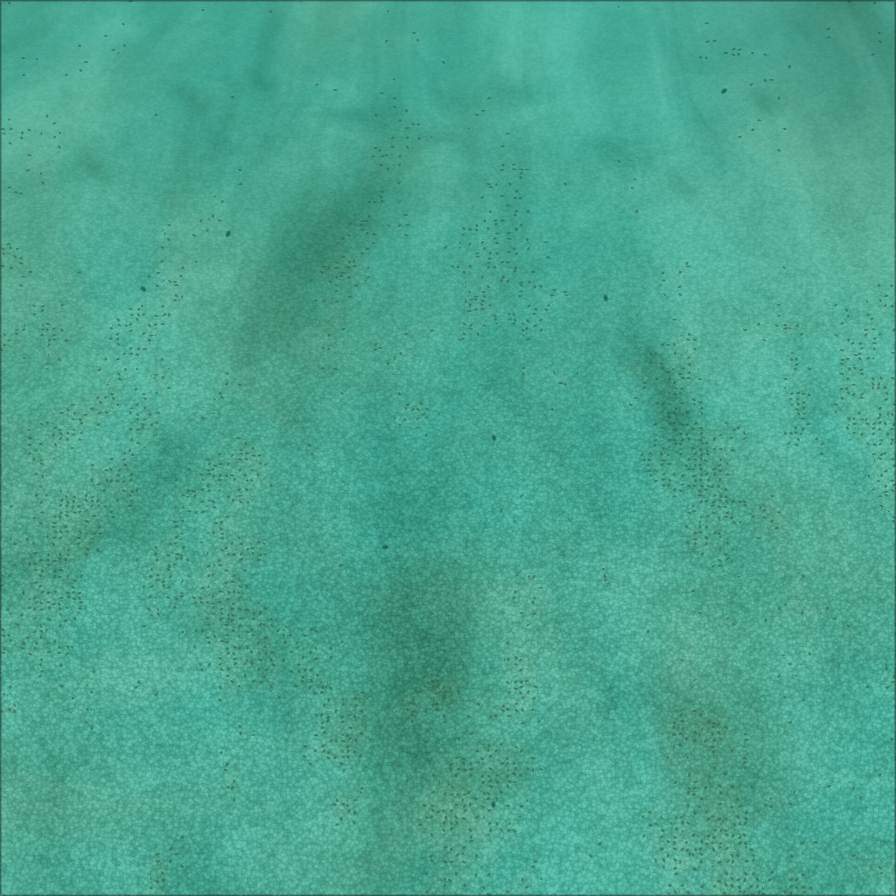
Write a three.js fragment shader that draws this texture.

```glsl
varying vec2 vUv;

vec2 hash2(vec2 p) {
  vec3 q = fract(vec3(p.xyx) * vec3(0.1031, 0.1030, 0.0973));
  q += dot(q, q.yzx + 33.33);
  return fract((q.xx + q.yz) * q.zy);
}

// Layered sines, each layer turned and bent by the last
float swell(vec2 p) {
  float sum = 0.0, amp = 0.6;
  for (int i = 0; i < 5; i++) {
    p = mat2(0.8, 0.6, -0.6, 0.8) * p * 1.6 + 1.7;
    p += 0.7 * sin(p.yx * 0.9 + float(i));
    sum += amp * sin(p.x) * cos(p.y * 0.8);
    amp *= 0.65;
  }
  return sum;
}

// Cellular noise: distance to the nearest grain, varied per grain
float grains(vec2 p) {
  vec2 cell = floor(p);
  float nearest = 2.0, shade = 0.0;
  for (int y = -1; y <= 1; y++) {
    for (int x = -1; x <= 1; x++) {
      vec2 c = cell + vec2(float(x), float(y));
      vec2 h = hash2(c);
      float d = length(c + h - p);
      if (d < nearest) {
        nearest = d;
        shade = fract(h.x * 17.0 + h.y * 31.0) - 0.5;
      }
    }
  }
  return nearest - 0.48 + 0.8 * shade;
}

// One elongated fleck in some of the cells
float flecks(vec2 p, float share, float size) {
  vec2 cell = floor(p);
  vec2 h = hash2(cell + 71.0);
  vec2 d = fract(p) - 0.25 - 0.5 * hash2(cell + 19.0);
  float turn = h.y * 6.28;
  d = mat2(cos(turn), -sin(turn), sin(turn), cos(turn)) * d;
  float dist = length(d * vec2(1.0, 1.6));
  return (1.0 - smoothstep(size * 0.3, size, dist)) * step(h.x, share);
}

// Soft shaded trough with its long axis at the given angle
float trough(vec2 p, vec2 centre, float angle, vec2 size) {
  vec2 d = p - centre;
  d = vec2(cos(angle) * d.x + sin(angle) * d.y, cos(angle) * d.y - sin(angle) * d.x) / size;
  return exp(-dot(d, d));
}

void main() {
  vec2 p = vUv;
  float near = 1.0 - smoothstep(0.3, 1.05, p.y);

  // Ridges fan out from a point above the canvas
  vec2 bent = p + 0.022 * vec2(swell(p * 6.0), swell(p * 6.0 + 9.0));
  vec2 ray = bent - vec2(0.56, 1.5);
  vec2 fan = vec2(atan(ray.x, -ray.y), length(ray));
  float tone = 0.652 + 0.042 * swell(fan * vec2(8.0, 3.0) + 2.0);
  tone += 0.03 * swell(fan * vec2(22.0, 10.0) + 5.0);
  tone += 0.022 * swell(bent * vec2(24.0, 30.0) + 8.0);

  // Large troughs and one bright bank
  tone -= 0.085 * trough(bent, vec2(0.11, 0.41), 0.6, vec2(0.17, 0.045));
  tone -= 0.085 * trough(bent, vec2(0.35, 0.71), 0.85, vec2(0.12, 0.04));
  tone -= 0.095 * trough(bent, vec2(0.475, 0.23), 1.57, vec2(0.2, 0.07));
  tone -= 0.085 * trough(bent, vec2(0.75, 0.56), -1.0, vec2(0.075, 0.027));
  tone -= 0.06 * trough(bent, vec2(0.73, 0.21), -0.7, vec2(0.12, 0.07));
  tone -= 0.045 * trough(bent, vec2(0.55, 0.74), 1.5, vec2(0.18, 0.035));
  tone += 0.055 * trough(bent, vec2(0.82, 0.72), -0.9, vec2(0.3, 0.15));

  // Small pits in the far sand
  for (int i = 0; i < 9; i++) {
    vec2 h = hash2(vec2(float(i) * 3.7, 8.0));
    vec2 centre = vec2(0.1 + 0.095 * float(i), 0.77 + 0.2 * h.x);
    tone -= 0.06 * trough(bent, centre, -0.9 + h.y, vec2(0.024, 0.013));
  }

  // Fine grain, stronger nearby
  vec2 ground = vec2(p.x, p.y + 0.25 * p.y * p.y);
  tone -= mix(0.02, 0.105, near) * grains(ground * 240.0);
  tone -= mix(0.01, 0.04, near) * grains(ground * 115.0 + 40.0);

  // Water colour from shade to light
  vec3 color = mix(vec3(0.15, 0.49, 0.41), vec3(0.25, 0.645, 0.563), clamp((tone - 0.49) / 0.155, -0.4, 1.0));
  color = mix(color, vec3(0.34, 0.735, 0.655), clamp((tone - 0.645) / 0.09, 0.0, 1.4));

  // Greyer patches where the sand shows through
  float sandy = 0.4 + 0.8 * swell(bent * 6.0 + 3.0) + 0.5 * (1.0 - smoothstep(0.0, 0.3, p.x));
  color += vec3(0.05, -0.004, -0.018) * clamp(sandy, 0.0, 1.2);

  // Debris gathered along the ridges
  float drift = smoothstep(0.0, 0.9, swell(fan * vec2(14.0, 5.0) + 11.0) + 0.5 * swell(p * 30.0));
  drift *= 1.0 - 0.8 * smoothstep(0.5, 0.95, p.y);
  float litter = flecks(ground * 140.0, 0.5 * drift, 0.5);
  color = mix(color, vec3(0.17, 0.39, 0.31), 0.6 * litter);
  color += vec3(0.025, -0.005, -0.015) * drift;
  float scraps = flecks(p * 17.0 + 4.0, 0.035, 0.09);
  color = mix(color, vec3(0.07, 0.35, 0.31), 0.8 * scraps);

  // Dim far corner and thin dark edge
  color *= 1.0 - 0.12 * smoothstep(0.35, 0.0, length(p - 1.0));
  vec2 inset = min(p, 1.0 - p);
  color *= mix(0.6, 1.0, smoothstep(0.0, 0.003, min(inset.x, inset.y)));
  gl_FragColor = vec4(color, 1.0);
}
```
